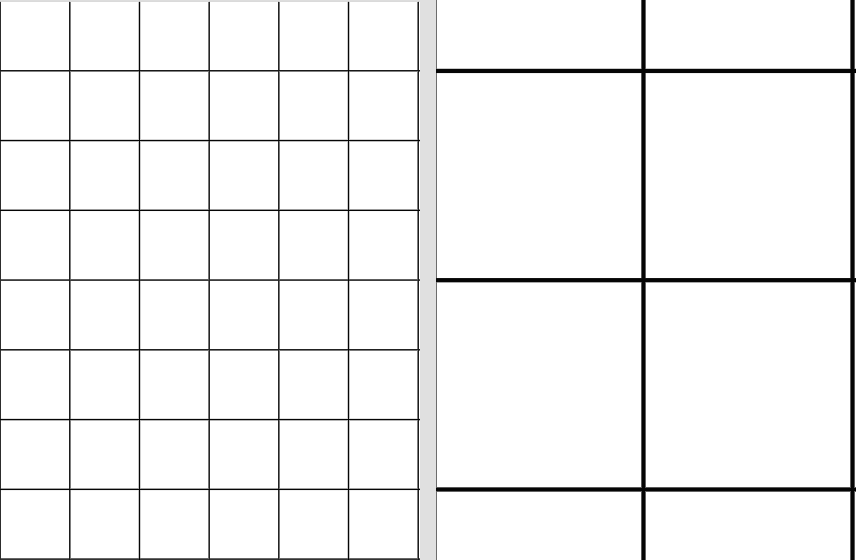
Left: the whole. Right: its middle third, enlarged.
A Shadertoy shader for this pattern:

```glsl
// Thin black square grid on white paper, six cells across and eight down, with a faded top rule.

// Pixel coverage of the nearest line on each axis; all lengths are in cells.
vec2 gridLines(vec2 cell, float lineWidth, vec2 pixel) {
    vec2 dist = abs(fract(cell + 0.5) - 0.5);
    vec2 covered = min(dist + 0.5 * pixel, 0.5 * lineWidth) - max(dist - 0.5 * pixel, -0.5 * lineWidth);
    return clamp(covered / pixel, 0.0, 1.0);
}

void mainImage(out vec4 fragColor, in vec2 fragCoord) {
    // Cell coordinates, counted from the lower left crossing
    vec2 pitch = vec2(0.1659, 0.12457);
    vec2 cell = (fragCoord / iResolution.xy - vec2(0.0003, 0.0016)) / pitch;
    vec2 pixel = 1.0 / (iResolution.xy * pitch);

    vec2 lines = gridLines(cell, 0.0205, pixel);

    // The top rule is pale, and the uprights stop just below it
    float belowTop = clamp(0.5 + (7.99 - cell.y) / pixel.y, 0.0, 1.0);
    float upright = lines.x * belowTop;
    float rule = lines.y * (cell.y > 7.5 ? 0.2 : 1.0);

    float ink = max(upright, rule);
    fragColor = vec4(mix(vec3(1.0), vec3(0.02), ink), 1.0);
}
```
